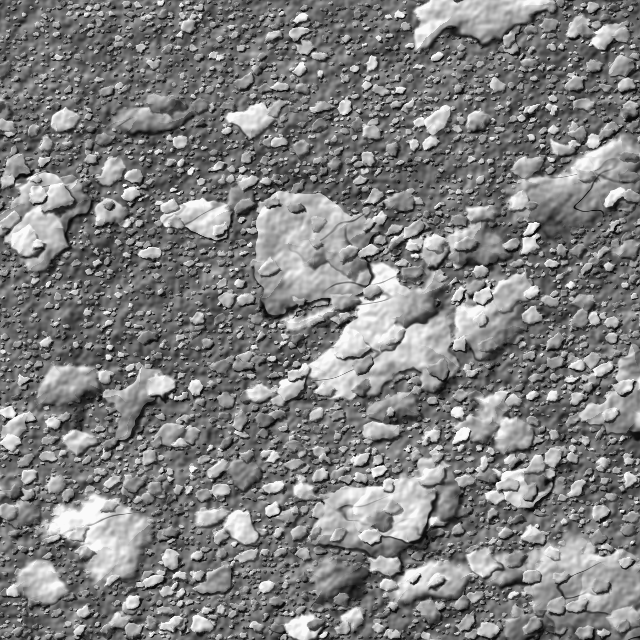
Write a WebGL 1 fragment shader that draws this texture.

```glsl
precision highp float;
uniform vec2 u_resolution;

const vec2 LIGHT = vec2(-0.64, 0.77);

float hash(vec2 p) {
  vec3 h = fract(p.xyx * 0.1031);
  h += dot(h, h.yzx + 33.33);
  return fract((h.x + h.y) * h.z);
}

float noise(vec2 p) {
  vec2 i = floor(p), f = fract(p);
  f = f * f * (3.0 - 2.0 * f);
  return mix(mix(hash(i), hash(i + vec2(1, 0)), f.x),
             mix(hash(i + vec2(0, 1)), hash(i + vec2(1, 1)), f.x), f.y);
}

float fbm(vec2 p) {
  float sum = 0.0, gain = 0.53;
  for (int i = 0; i < 4; i++) {
    sum += gain * noise(p);
    p = mat2(1.6, 1.2, -1.2, 1.6) * p + 7.3;
    gain *= 0.5;
  }
  return sum;
}

// Brightness of a bumpy surface lit from LIGHT
float relief(vec2 p) {
  return noise(p) - noise(p + LIGHT * 0.6);
}

// Stones thin out towards the upper left
float richness(vec2 p) {
  float slope = 0.55 + (p.x - 0.5) * 0.5 - (p.y - 0.5) * 0.8;
  return smoothstep(0.0, 0.6, slope + (noise(p * 4.0 + 3.0) - 0.5) * 0.6);
}

// Lays one size of faceted stones, with their shadows, over tone
float stones(float tone, vec2 p, float cells, float share, float bury, float grain) {
  float blur = cells * max(0.0012, 0.8 / u_resolution.y);
  float erosion = bury * (fbm(p * 16.0) - 0.5);
  float mottle = fbm(p * 11.0 + cells) - 0.5;
  vec2 g = p * cells;
  g += 0.4 * (vec2(fbm(g * 2.2 + 5.0), fbm(g * 2.2 + 41.0)) - 0.5);

  for (int j = -1; j <= 1; j++) {
    for (int i = -1; i <= 1; i++) {
      vec2 cell = floor(g) + vec2(i, j);
      vec2 id = cell + cells * 3.0 + 20.0;
      vec2 centre = cell + 0.5 + 0.5 * (vec2(hash(id), hash(id + 31.7)) - 0.5);
      float local = mix(1.0, richness(centre / cells), step(cells, 40.0));
      if (hash(id + 57.1) > share * local) continue;

      // Stone frame: long axis rising slightly to the right
      float tilt = 0.3 + (hash(id + 11.3) - 0.5) * 0.9;
      mat2 turn = mat2(cos(tilt), -sin(tilt), sin(tilt), cos(tilt));
      vec2 stretch = vec2(1.0, mix(1.2, 1.8, hash(id + 17.9)));
      vec2 q = turn * (g - centre) * stretch;
      vec2 shadowShift = turn * (-LIGHT) * stretch * 0.024 * sqrt(cells);
      vec2 sun = turn * LIGHT;
      float size = mix(0.26, 0.54, hash(id + 23.9));

      // Irregular polygon cut by half planes
      float d = -9.0, shadow = -9.0, facing = 0.0;
      for (int k = 0; k < 7; k++) {
        float angle = (float(k) + 0.7 * hash(id + float(k) * 3.1)) * 0.8976;
        vec2 n = vec2(cos(angle), sin(angle));
        float reach = size * mix(0.65, 1.0, hash(id + float(k) * 5.3 + 71.0));
        float side = dot(q, n) - reach;
        if (side > d) {
          d = side;
          facing = dot(n, sun);
        }
        shadow = max(shadow, dot(q - shadowShift, n) - reach);
      }
      d += erosion;
      shadow += erosion;

      float depth = mix(0.45, 0.9, hash(id + 83.0));
      tone *= 1.0 - depth * smoothstep(blur + 0.02, -blur - 0.03, shadow);

      float rim = smoothstep(-0.2, 0.0, d);
      float albedo = mix(0.56, 0.86, hash(id + 91.0)) - 0.0012 * cells;
      float face = albedo + 0.24 * facing * rim + 0.6 * grain + 0.5 * mottle;
      float soft = blur + 0.16 * bury * hash(id + 97.0);
      tone = mix(tone, face, smoothstep(soft, -soft, d));
    }
  }
  return tone;
}

void main() {
  vec2 p = gl_FragCoord.xy / u_resolution.y;

  // Gritty soil
  float grain = 0.36 * relief(p * 140.0) + 0.3 * relief(p * 75.0 + 9.0)
              + 0.22 * relief(p * 32.0 + 4.0);
  float tone = 0.41 + 0.8 * grain + 0.22 * (fbm(p * 7.0) - 0.5);

  // Pebbles
  tone = stones(tone, p, 115.0, 0.45, 0.0, grain);
  tone = stones(tone, p, 62.0, 0.4, 0.0, grain);
  tone = stones(tone, p, 33.0, 0.42, 0.1, grain);

  // Half-buried slabs with fine dark cracks
  vec2 along = mat2(0.94, -0.34, 0.34, 0.94) * p;
  float vein = abs(fbm(along * vec2(5.0, 13.0)) - 0.5);
  float crack = smoothstep(0.018, 0.0, vein) * smoothstep(0.45, 0.7, noise(p * 9.0));
  float streak = 0.25 * relief(along * vec2(30.0, 85.0));
  tone = stones(tone, p, 3.7, 0.8, 0.5, grain + streak - 0.6 * crack);
  tone = stones(tone, p, 7.0, 0.6, 0.4, grain + streak - 0.4 * crack);

  // Loose rocks on top
  tone = stones(tone, p, 14.0, 0.42, 0.25, grain);
  tone = stones(tone, p, 27.0, 0.36, 0.1, grain);

  gl_FragColor = vec4(vec3(clamp(tone, 0.04, 0.98)), 1.0);
}
```
